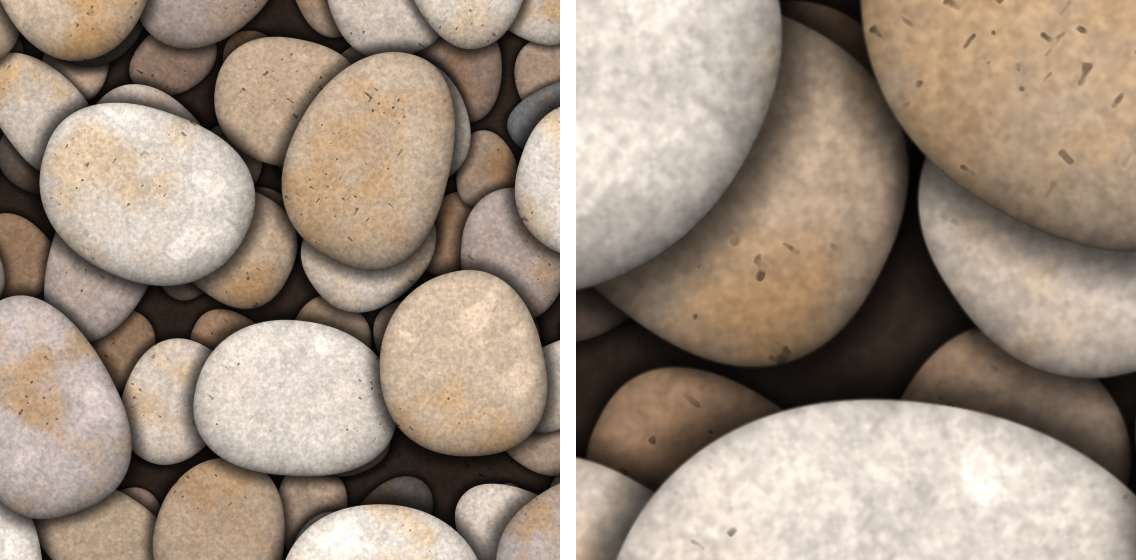
Left: the whole. Right: its middle third, enlarged.
Give the GLSL for this texture, as a three.js fragment shader.

```glsl
varying vec2 vUv;

#define LAYERS 3
#define SMALLEST_CELL 0.16
#define LAYER_GROWTH 1.55
#define EDGE_SOFTNESS 0.0013
#define GAP_COLOR vec3(0.17, 0.135, 0.11)
#define PALE vec3(0.92, 0.875, 0.83)
#define GREY vec3(0.77, 0.715, 0.69)
#define SAND vec3(0.82, 0.73, 0.635)
#define SLATE vec3(0.50, 0.505, 0.52)
#define OCHRE vec3(0.95, 0.83, 0.66)
#define DEEP_LIGHT vec3(0.70, 0.63, 0.575)
#define LIGHT_DIR vec3(-0.12, 0.36, 0.92)

float hash(vec2 p) {
  vec3 h = fract(vec3(p.xyx) * 0.1031);
  h += dot(h, h.yzx + 33.33);
  return fract((h.x + h.y) * h.z);
}

vec2 hash2(vec2 p) {
  return vec2(hash(p), hash(p + 57.3));
}

float noise(vec2 p) {
  vec2 i = floor(p), f = fract(p);
  f = f * f * (3.0 - 2.0 * f);
  return mix(mix(hash(i), hash(i + vec2(1.0, 0.0)), f.x),
             mix(hash(i + vec2(0.0, 1.0)), hash(i + vec2(1.0)), f.x), f.y);
}

// Plain body tint of one pebble
vec3 bodyColor(vec2 seed) {
  float pick = hash(seed + 3.7);
  vec3 body = pick < 0.42 ? PALE : pick < 0.68 ? GREY : pick < 0.93 ? SAND : SLATE;
  return body * (0.94 + 0.10 * hash(seed + 9.1));
}

// Ochre stains, pale patches, grain and pits of the topmost pebble
vec3 weather(vec3 color, vec2 seed) {
  vec2 q = vUv + hash2(seed) * 20.0;
  q = mat2(0.8, 0.6, -0.6, 0.8) * q;
  float broad = 0.65 * noise(q * 9.0) + 0.35 * noise(q * 23.0);
  float fine = noise(q * 58.0);
  float mottled = broad + 0.16 * (fine - 0.5);
  float staining = hash(seed + 5.2);
  float stain = smoothstep(0.42, 0.82, mottled);
  color = mix(color, color * OCHRE, stain * staining);
  color *= 1.0 + 0.12 * smoothstep(0.29, 0.21, mottled);

  float grain = 0.6 * noise(q * 170.0) + 0.4 * noise(q * 330.0) - 0.5;
  color *= 1.0 + 0.09 * (fine - 0.5) + 0.26 * grain;
  float pits = smoothstep(0.86, 1.0, noise(q * 120.0) + 0.2 * grain);
  pits *= smoothstep(0.50, 0.68, broad);
  return color * (1.0 - 0.45 * pits);
}

// Signed distance in x, dome steepness in y, outward direction in zw
vec4 pebble(vec2 p, vec2 radii, vec2 seed, float phase) {
  float angle = 6.2832 * hash(seed + 31.0);
  float c = cos(angle), s = sin(angle);
  mat2 turn = mat2(c, -s, s, c);
  vec2 q = turn * p / radii;

  // Egg-like superellipse with a slight wobble
  q.y *= 1.0 + 0.16 * clamp(q.x, -1.5, 1.5) * (2.0 * hash(seed + 41.0) - 1.0);
  vec2 a = abs(q) + 0.0001;
  float k = pow(pow(a.x, 2.25) + pow(a.y, 2.25), 1.0 / 2.25);
  k *= 1.0 + 0.028 * sin(3.0 * atan(q.y, q.x + 0.0001) + phase);
  vec2 slope = q / radii + 0.0001;
  float dist = (k - 1.0) * length(q) / length(slope);
  return vec4(dist, pow(min(k, 1.0), 3.8), normalize(slope) * turn);
}

void main() {
  vec3 color = GAP_COLOR;
  vec2 topSeed = vec2(0.0);
  vec3 lightDir = normalize(LIGHT_DIR);
  float cell = SMALLEST_CELL;

  // Small deep pebbles first, large bright ones on top
  for (int layer = 0; layer < LAYERS; layer++) {
    float level = float(layer);
    float presence = 1.0 - 0.14 * level;
    vec3 depthLight = mix(DEEP_LIGHT, vec3(1.0), sqrt(level / float(LAYERS - 1)));
    vec2 grid = vUv / cell + 20.0 + 3.37 * level;

    // Nine neighbouring cells, row by row
    for (int n = 0; n < 9; n++) {
      float rowStep = floor((float(n) + 0.5) / 3.0);
      float row = floor(grid.y) + rowStep - 1.0;
      float stagger = 0.5 * mod(row, 2.0);
      float column = floor(grid.x - stagger) + float(n) - 3.0 * rowStep - 1.0;
      vec2 id = vec2(column, row);
      vec2 seed = id + 71.0 * level;
      if (hash(seed + 13.0) > presence) continue;

      // Skip pebbles that are out of reach
      vec2 spot = id + vec2(0.5 + stagger, 0.5) + 0.34 * (hash2(seed + 17.0) - 0.5);
      vec2 p = (grid - spot) * cell;
      vec2 shape = hash2(seed + 21.0);
      float major = cell * mix(0.43, 0.57, shape.x);
      if (dot(p, p) > 2.1 * major * major) continue;

      // Contact shadow on what lies below
      vec2 radii = major * vec2(1.0, mix(0.60, 0.90, shape.y));
      vec4 form = pebble(p, radii, seed, 6.2832 * shape.y);
      color *= mix(0.32, 1.0, smoothstep(-0.004, 0.23 * radii.y, form.x));
      if (form.x > EDGE_SOFTNESS) continue;

      // Flat-topped dome lit softly from above
      vec3 normal = vec3(form.zw * form.y, sqrt(max(1.0 - form.y * form.y, 0.0)));
      float light = 0.46 + 0.58 * dot(normal, lightDir);
      float cover = 1.0 - smoothstep(-EDGE_SOFTNESS, EDGE_SOFTNESS, form.x);
      color = mix(color, bodyColor(seed) * light * depthLight, cover);
      if (cover > 0.5) topSeed = seed;
    }
    cell *= LAYER_GROWTH;
  }
  gl_FragColor = vec4(weather(color, topSeed), 1.0);
}
```
